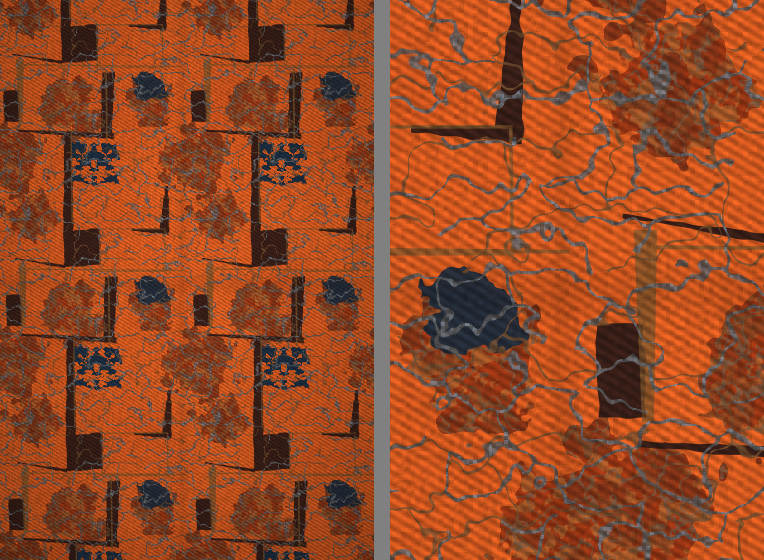
Left, the full canvas; right, a detail of the centre.
Write a Shadertoy shader that draws this pattern.

```glsl
// Woven orange cloth: a repeating tile of dark brackets, rust medallions and blue lace,
// overlaid with a glittering crackle of threads. Shapes are wrapped distance functions,
// the threads are periodic Voronoi borders, and a fine diagonal twill shades everything.

const vec2 TILE = vec2(2.57, 2.80);   // the canvas is 7.68 units high

float hash(vec2 p) {
    return fract(sin(dot(p, vec2(127.1, 311.7))) * 43758.5453);
}

// Value noise that repeats after "period" lattice cells
float noise(vec2 p, vec2 period) {
    vec2 i = floor(p), f = fract(p);
    f = f * f * (3.0 - 2.0 * f);
    vec2 a = mod(i, period), b = mod(i + 1.0, period);
    return mix(mix(hash(a), hash(vec2(b.x, a.y)), f.x),
               mix(hash(vec2(a.x, b.y)), hash(b), f.x), f.y);
}

float fbm(vec2 p) {
    return 0.55 * noise(p, vec2(64)) + 0.3 * noise(p * 2.1 + 7.0, vec2(64))
         + 0.15 * noise(p * 4.3 + 3.0, vec2(64));
}

// Offset from the nearest repeat of a tile position
vec2 around(vec2 p, float x, float y) {
    vec2 q = p - vec2(x, y);
    return q - TILE * round(q / TILE);
}

// Box whose width changes by "taper" and whose axis leans by "slant"
float slab(vec2 q, vec2 size, float taper, float slant) {
    return max(abs(q.x - slant * q.y) - size.x - taper * q.y, abs(q.y) - size.y);
}

float fill(float d) {
    return clamp(0.5 - d * iResolution.y / 7.68, 0.0, 1.0);
}

// Distance to the borders of a periodic Voronoi mesh, with some borders left out
float crackle(vec2 p, vec2 cells, float keep) {
    vec2 u = p / TILE * cells, base = floor(u), nearA, nearB, idA, idB;
    float dA = 9.0, dB = 9.0;
    for (int k = 0; k < 25; k++) {
        vec2 c = base + vec2(k % 5 - 2, k / 5 - 2), id = mod(c, cells);
        vec2 r = c + 0.1 + 0.8 * vec2(hash(id + 3.7), hash(id + 51.3)) - u;
        float d = dot(r, r);
        if (d < dA) { dB = dA; nearB = nearA; idB = idA; dA = d; nearA = r; idA = id; }
        else if (d < dB) { dB = d; nearB = r; idB = id; }
    }
    float border = 0.5 * (dB - dA) / max(length((nearB - nearA) * cells / TILE), 0.001);
    return hash(idA + idB + idA * idB) < keep ? border : 9.0;
}

// Ragged mottled patch of rust and tan with curled threads
void medallion(inout vec3 col, vec2 q, vec2 radius, float seed) {
    float n = fbm(q * 7.0 + seed), fine = fbm(q * 19.0 + seed + 9.0);
    float d = (length(q / radius) - 1.0 + 1.3 * (n - 0.5)) * min(radius.x, radius.y);
    float inside = fill(d);
    vec3 rust = mix(vec3(0.57, 0.19, 0.07), vec3(0.62, 0.34, 0.16), smoothstep(0.5, 0.58, fine));
    rust = mix(rust, vec3(0.40, 0.17, 0.09), smoothstep(0.48, 0.36, n) * 0.6);
    col = mix(col, rust, inside * 0.88);
    float curl = abs(fbm(q * 10.0 + seed + 21.0) - 0.5);
    col = mix(col, vec3(0.44, 0.34, 0.26), inside * smoothstep(0.035, 0.015, curl) * 0.75);
}

void mainImage(out vec4 fragColor, in vec2 fragCoord) {
    vec2 canvas = fragCoord / iResolution.xy;
    vec2 p = vec2(fragCoord.x, iResolution.y - fragCoord.y) * 7.68 / iResolution.y;
    vec2 cloth = p;
    p.x -= 0.0125 * (p.y - 1.4);      // the cloth hangs slightly askew

    // Orange ground
    vec3 col = mix(vec3(0.86, 0.37, 0.13), vec3(0.80, 0.32, 0.11), fbm(p * 1.3));

    // Medallions
    medallion(col, around(p, 0.97, 1.48), vec2(0.40, 0.38), 2.0);
    medallion(col, around(p, 2.07, 1.40), vec2(0.30, 0.30), 12.0);
    medallion(col, around(p, 0.09, 2.18), vec2(0.50, 0.40), 23.0);
    medallion(col, around(p, 0.42, 2.97), vec2(0.38, 0.28), 34.0);
    medallion(col, around(p, 0.40, 0.25 + TILE.y), vec2(0.30, 0.20), 45.0);

    // Blue cap and mirrored blue lace panel
    vec2 q = around(p, 2.06, 1.19);
    float cap = (length(q / vec2(0.25, 0.19)) - 1.0 + 1.1 * (fbm(q * 8.0 + 31.0) - 0.5)) * 0.19;
    col = mix(col, vec3(0.12, 0.17, 0.23), fill(cap) * 0.95);
    q = around(p, 1.28, 2.23);
    float panel = slab(q, vec2(0.33, 0.28), 0.03, 0.0) + 0.12 * (fbm(q * 9.0) - 0.5);
    float lace = fbm(vec2(abs(q.x), q.y) * 13.0 + 5.0);
    col = mix(col, vec3(0.11, 0.18, 0.25), fill(panel) * smoothstep(0.60, 0.55, lace));

    // Dark brackets, blocks and tapering bars
    float dark = slab(around(p, 1.47, 1.43), vec2(0.08, 0.44), -0.015, -0.05);
    dark = min(dark, slab(around(p, 0.89, 1.83).yx, vec2(0.026, 0.66), 0.014, 0.06));
    dark = min(dark, slab(around(p, 0.16, 1.455), vec2(0.11, 0.215), 0.0, 0.02));
    dark = min(dark, slab(around(p, 0.92, 2.52), vec2(0.06, 0.67), 0.015, 0.0));
    dark = min(dark, slab(around(p, 1.10, 3.40).yx, vec2(0.25, 0.25), 0.0, -0.06));
    dark = min(dark, slab(around(p, 2.25, 2.87), vec2(0.045, 0.32), 0.08, -0.08));
    dark = min(dark, slab(around(p, 2.04, 3.165).yx, vec2(0.025, 0.25), 0.06, 0.06));
    dark = min(dark, slab(around(p, 0.52, 3.60).yx, vec2(0.014, 0.34), 0.02, 0.16));
    dark += 0.02 * (noise(p / TILE * 40.0, vec2(40)) - 0.5);
    col = mix(col, vec3(0.20, 0.11, 0.09), fill(dark) * 0.97);

    // Straight olive threads and strip
    float olive = abs(slab(around(p, 1.79, 3.43), vec2(0.45, 0.29), 0.0, 0.0)) - 0.008;
    olive = min(olive, slab(around(p, 0.28, 1.25), vec2(0.04, 0.44), -0.03, 0.0));
    olive = min(olive, slab(around(p, 1.46, 1.45), vec2(0.012, 0.50), 0.0, 0.0));
    olive = min(olive, slab(around(p, 0.97, 2.45), vec2(0.010, 0.62), 0.0, 0.0));
    olive = min(olive, slab(around(p, 1.40, 0.90).yx, vec2(0.009, 1.10), 0.0, 0.01));
    col = mix(col, vec3(0.47, 0.32, 0.16), fill(olive) * 0.75);

    // Crackle threads: a dull olive layer, then a glittering blue-grey one
    vec2 u = p / TILE;
    vec2 bend = vec2(noise(u * 18.0, vec2(18)), noise(u * 18.0 + 5.0, vec2(18))) - 0.5;
    bend += 0.5 * vec2(noise(u * 47.0, vec2(47)), noise(u * 47.0 + 9.0, vec2(47))) - 0.25;
    float dull = crackle(p + 0.16 * bend + 0.7, vec2(6, 10), 0.6) - 0.008;
    float bright = crackle(p + 0.13 * bend, vec2(8, 14), 0.72) - 0.010;
    float glint = hash(floor(cloth / 0.018));
    col = mix(col, vec3(0.44, 0.30, 0.18), fill(dull) * 0.8);
    vec3 silver = mix(vec3(0.31, 0.30, 0.29), vec3(0.47, 0.50, 0.55), glint * glint);
    col = mix(col, silver, fill(bright) * 0.88);

    // Twill weave, thread grain, soft creases and dim edges
    float twill = 0.5 + 0.5 * sin(6.2832 * (cloth.y - 0.6 * cloth.x) / 0.05);
    col *= 0.80 + 0.24 * twill + 0.16 * (hash(floor(cloth / 0.022) + 17.0) - 0.5);
    col *= 1.0 - 0.08 * exp(-pow((cloth.x - 2.5) / 0.06, 2.0))
               - 0.08 * exp(-pow((cloth.y - 3.9) / 0.10, 2.0));
    vec2 edge = canvas - vec2(0.5, 0.55);
    col *= 1.06 - 0.55 * dot(edge, edge);
    fragColor = vec4(col, 1.0);
}
```
